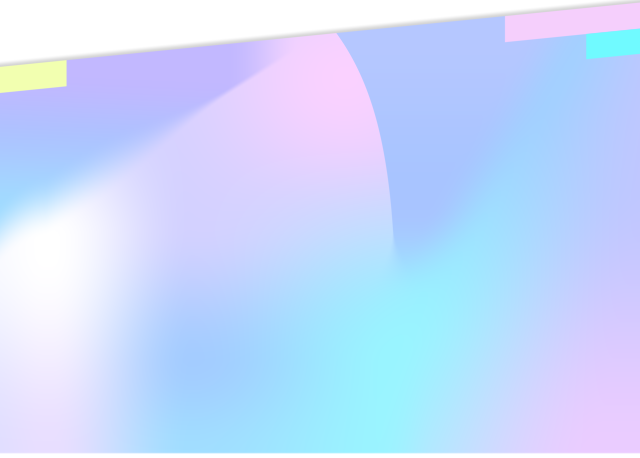
Reproduce this background procedurally as a Shadertoy shader.

```glsl
// Pastel holographic backdrop: a folded ribbon of light under a slanted white header,
// with three flat tags along the slope. Each fold is a soft gradient field, and
// curved boundaries with varying softness join the fields.

const vec3 WHITE = vec3(1.0);
const vec3 PINK = vec3(0.98, 0.82, 1.0);
const vec3 LILAC = vec3(0.82, 0.82, 1.0);
const vec3 VIOLET = vec3(0.76, 0.72, 1.0);
const vec3 PERIWINKLE = vec3(0.66, 0.77, 1.0);
const vec3 SKY = vec3(0.63, 0.82, 1.0);
const vec3 CYAN = vec3(0.60, 0.96, 1.0);
const vec3 TAG_YELLOW = vec3(0.95, 1.0, 0.69);
const vec3 TAG_PINK = vec3(0.96, 0.81, 0.99);
const vec3 TAG_CYAN = vec3(0.44, 0.98, 1.0);

// Smooth ramp from 0 at a to 1 at b; a may exceed b.
float ramp(float a, float b, float x) {
    float t = clamp((x - a) / (b - a), 0.0, 1.0);
    return t * t * (3.0 - 2.0 * t);
}

// Antialiased coverage of the interval lo..hi.
float band(float lo, float hi, float x, float aa) {
    return ramp(lo - aa, lo + aa, x) * ramp(hi + aa, hi - aa, x);
}

// Violet to sky shade behind the upper left fold.
vec3 upperFold(vec2 p) {
    float h = p.y + 0.06 * p.x;
    vec3 c = mix(vec3(0.63, 0.86, 1.0), vec3(0.68, 0.76, 1.0), ramp(0.53, 0.74, h));
    return mix(c, VIOLET, ramp(0.69, 0.85, h));
}

// Central ribbon: pink crown, blue base, cyan right side, white left column.
vec3 ribbon(vec2 p) {
    vec3 c = mix(vec3(0.63, 0.87, 1.0), vec3(0.64, 0.80, 1.0), ramp(0.0, 0.22, p.y));
    c = mix(c, LILAC, ramp(0.2, 0.51, p.y));
    vec2 crown = (p - vec2(0.54, 0.83)) / vec2(0.20, 0.25);
    c = mix(c, PINK, exp(-dot(crown, crown)));
    c = mix(c, CYAN, ramp(0.30, 0.63, p.x) * ramp(0.70, 0.20, p.y));
    vec3 column = mix(vec3(0.91, 0.87, 1.0), WHITE, ramp(0.0, 0.45, p.y));
    float glow = ramp(0.30, 0.08, p.x) * mix(0.88, 1.0, ramp(-0.02, 0.07, p.x));
    return mix(c, column, glow * ramp(0.78, 0.48, p.y));
}

// Right side: a diagonal crease between periwinkle and a cyan ridge.
vec3 rightSide(vec2 p) {
    float across = p.x - (0.70 + 0.4 * (p.y - 0.47));
    vec3 ridge = mix(CYAN, SKY, ramp(0.22, 0.78, p.y));
    vec3 far = mix(vec3(0.92, 0.80, 1.0), vec3(0.75, 0.78, 1.0), ramp(0.0, 0.60, p.y));
    vec3 c = mix(ridge, far, ramp(0.0, mix(0.42, 0.16, p.y), across));
    vec3 shade = mix(PERIWINKLE, vec3(0.71, 0.78, 1.0), ramp(0.60, 0.92, p.y));
    return mix(c, shade, ramp(0.05, -0.06, across) * ramp(0.34, 0.55, p.y));
}

// Height of the upper fold: a low arch that turns into a rising diagonal.
float foldHeight(float x) {
    float drop = max(0.09 - x, 0.0);
    return max(0.555 - 8.0 * drop * drop, 0.49 + 0.87 * x);
}

// Horizontal position of the ribbon's curved right edge.
float ribbonEdge(float y) {
    float d = max(y - 0.37, 0.0);
    return 0.617 - 0.18 * d * d - 0.657 * pow(d, 5.0);
}

// Flat parallelogram hanging at a given depth below the slope.
vec3 addTag(vec3 base, vec3 tint, vec2 q, vec2 spanX, vec2 spanY, vec2 aa) {
    float cover = band(spanX.x, spanX.y, q.x, aa.x) * band(spanY.x, spanY.y, q.y, aa.y);
    return mix(base, tint, cover);
}

void mainImage(out vec4 fragColor, in vec2 fragCoord) {
    vec2 p = fragCoord / iResolution.xy;
    vec2 aa = 0.75 / iResolution.xy;

    // Join the three gradient fields.
    float foldSoft = 0.008 + 0.06 * ramp(0.36, 0.15, p.x);
    float above = ramp(-foldSoft, foldSoft, p.y - foldHeight(p.x));
    above *= ramp(0.47, 0.35, p.x);
    vec3 color = mix(ribbon(p), upperFold(p), above);
    float edgeSoft = aa.x + 0.06 * ramp(0.50, 0.30, p.y);
    float beyond = ramp(-edgeSoft, edgeSoft, p.x - ribbonEdge(p.y));
    color = mix(color, rightSide(p), beyond);

    // Tags follow the slanted header.
    float depth = 0.854 + 0.1405 * p.x - p.y;
    vec2 q = vec2(p.x, depth);
    color = addTag(color, TAG_YELLOW, q, vec2(-0.1, 0.104), vec2(-0.1, 0.057), aa);
    color = addTag(color, TAG_PINK, q, vec2(0.789, 1.1), vec2(-0.1, 0.057), aa);
    color = addTag(color, TAG_CYAN, q, vec2(0.916, 1.1), vec2(0.057, 0.112), aa);

    // White header with a thin soft shadow, and a white strip at the foot.
    vec3 header = WHITE * (1.0 - 0.17 * ramp(-0.014, 0.0, depth));
    color = mix(header, color, ramp(-aa.y, aa.y, depth));
    color = mix(WHITE, color, ramp(0.008, 0.013, p.y));
    fragColor = vec4(color, 1.0);
}
```
